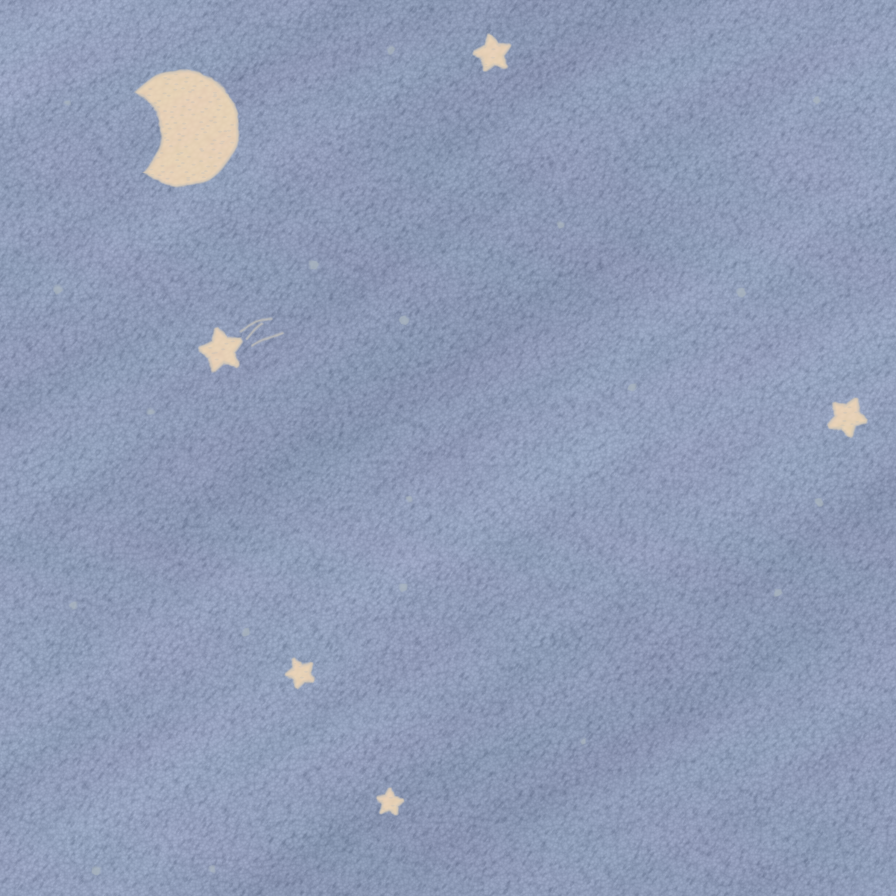
Write a Shadertoy shader that draws this pattern.

```glsl
// Hand-drawn night sky: a chalky blue ground with slanted crayon bands,
// a cream crescent, plump stars (one with a tail) and faint dots.
// Bands are layered sines, grain is cellular noise, shapes are distance fields.

#define SLANT      0.56    // direction of the bands, radians
#define BAND_GAIN  0.030   // contrast of the broad bands
#define GRAIN_GAIN 0.085   // contrast of the chalk grain
#define GRAIN_FREQ 170.0   // grains across the canvas
#define HAIR_GAIN  0.045   // darkness of the short strokes
#define EDGE       0.0016  // softness of shape edges
#define STARS      5
#define DOT_GRID   5.0     // cells across for the faint dots
#define DOT_SHARE  0.68    // share of cells that hold a dot

const vec3 SKY   = vec3(0.550, 0.600, 0.712);
const vec3 CREAM = vec3(0.900, 0.815, 0.712);
const vec3 CHALK = vec3(0.760, 0.750, 0.730);
const vec3 MIST  = vec3(0.670, 0.715, 0.755);

vec2 hash2(vec2 p) {
    vec3 h = fract(p.xyx * vec3(0.1031, 0.1030, 0.0973));
    h += dot(h, h.yzx + 33.33);
    return fract((h.xx + h.yz) * h.zy);
}

mat2 rotation(float a) {
    return mat2(cos(a), sin(a), -sin(a), cos(a));
}

// Distance to the nearest jittered cell point
float cellular(vec2 p) {
    vec2 cell = floor(p), f = p - cell;
    float nearest = 4.0;
    for (int y = -1; y <= 1; y++)
    for (int x = -1; x <= 1; x++) {
        vec2 o = vec2(x, y);
        vec2 d = o + hash2(cell + o + 70.0) - f;
        nearest = min(nearest, dot(d, d));
    }
    return sqrt(nearest);
}

// Slanted bands, roughly -1 to 1
float bands(vec2 q) {
    float sum = 0.0, amp = 0.42, freq = 9.0;
    for (int i = 0; i < 5; i++) {
        float k = float(i);
        float bend = 1.3 * sin(q.x * (2.5 + 1.4 * k) + 2.1 * k);
        sum += amp * sin(q.y * freq + bend + 1.7 * k);
        freq *= 1.8;
        amp *= 0.78;
    }
    return sum;
}

float segment(vec2 p, vec2 a, vec2 b) {
    vec2 ab = b - a;
    return length(p - a - ab * clamp(dot(p - a, ab) / dot(ab, ab), 0.0, 1.0));
}

// Five-pointed star with rounded tips, folded into one half arm
float star(vec2 p, float r) {
    float sector = 6.28319 / 5.0;
    float a = abs(mod(atan(p.x, p.y) + 0.5 * sector, sector) - 0.5 * sector);
    vec2 q = length(p) * vec2(sin(a), cos(a));
    vec2 tip = vec2(0.0, 0.86 * r);
    vec2 notch = 0.47 * r * vec2(sin(0.5 * sector), cos(0.5 * sector));
    vec2 arm = notch - tip, v = q - tip;
    float side = sign(v.x * -arm.y + v.y * arm.x);
    return side * segment(q, tip, notch) - 0.14 * r;
}

float cover(float d) {
    return 1.0 - smoothstep(-EDGE, EDGE, d);
}

void mainImage(out vec4 fragColor, in vec2 fragCoord) {
    vec2 p = fragCoord / iResolution.y;
    vec2 q = p * rotation(SLANT);

    // Chalk ground: bands, ragged strokes, fine grain and dark hairs
    float fine = 0.48 - cellular(q * GRAIN_FREQ * vec2(0.8, 1.1));
    float dust = 0.48 - cellular(p * GRAIN_FREQ * 1.8 + 31.0);
    float rough = 0.48 - cellular(q * vec2(16.0, 44.0) + 0.4 * fine);
    float hair = cellular(p * rotation(0.95) * vec2(50.0, 125.0));
    hair = 1.0 - smoothstep(0.10, 0.30, hair);
    float tone = BAND_GAIN * bands(q + 0.012 * fine) + 0.022 * rough;
    tone += 0.015 * (2.0 * abs(p.x - 0.5) - 0.5);
    tone += GRAIN_GAIN * (fine + 0.7 * dust) - HAIR_GAIN * (hair - 0.12);
    float tint = sin(p.x * 23.0 + 3.0 * sin(p.y * 17.0)) * sin(p.y * 29.0);
    vec3 col = SKY + tone + 0.006 * tint * vec3(1.0, -0.6, 0.2);

    // Faint dots, one per chosen cell
    vec2 cell = floor(p * DOT_GRID);
    vec2 jitter = hash2(cell + 5.0), pick = hash2(cell + 19.0);
    vec2 spot = (cell + 0.12 + 0.76 * jitter) / DOT_GRID;
    float dotCover = cover(length(p - spot) - mix(0.003, 0.0055, pick.y) + 0.003 * fine);
    col = mix(col, MIST, 0.75 * dotCover * step(pick.x, DOT_SHARE));

    // Crescent: one disc bitten by another, with a wavering outline
    vec2 w = p + 0.0008 * sin(p.yx * 170.0) + 0.0012 * fine;
    float bite = length(w - vec2(0.126, 0.850)) - 0.0535;
    float shape = max(length(w - vec2(0.202, 0.857)) - 0.065, -bite);

    // Scattered stars; the second one trails three chalk strokes
    for (int i = 0; i < STARS; i++) {
        float k = float(i);
        vec2 c = vec2(0.55 + 0.4 * sin(4.0 * k), 0.87 - 0.195 * k + 0.07 * cos(2.8 * k));
        float r = 0.021 + 0.005 * sin(1.2 * k + 0.2);
        shape = min(shape, star((w - c) * rotation(0.5 * sin(2.3 * k + 0.4)), r));
        for (int j = 0; j < 3 && i == 1; j++) {
            float s = float(j);
            vec2 a = c + vec2(0.022 + 0.006 * s, 0.022 - 0.0085 * s);
            vec2 b = a + vec2(0.018 + 0.016 * abs(s - 1.0), 0.014);
            float bow = 0.002 * sin((w.x - a.x) * 90.0);
            col = mix(col, CHALK, 0.85 * cover(segment(w - vec2(0.0, bow), a, b) - 0.0012));
        }
    }

    // Cream fill with a chalky rim and a few worn marks
    float rim = smoothstep(-0.0045, -0.0005, shape);
    float worn = 1.0 - smoothstep(0.08, 0.24, cellular(p * vec2(75.0, 150.0)));
    vec3 fill = CREAM + 0.03 * fine + 0.012 * rough * vec3(0.5, -1.0, 1.0);
    fill = mix(fill, CHALK, max(0.6 * rim, 0.35 * worn));
    fragColor = vec4(mix(col, fill, cover(shape)), 1.0);
}
```
